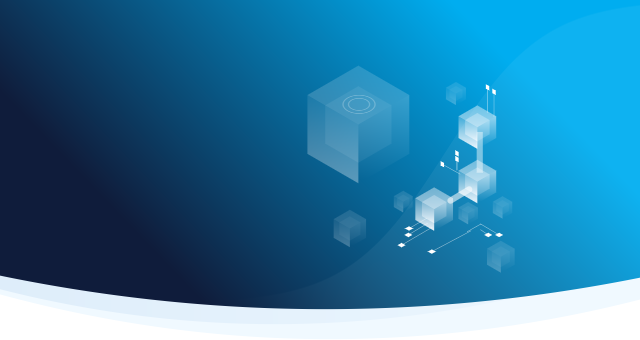
This background is drawn by a Shadertoy shader. Its source:

```glsl
// Diagonal blue banner with translucent linked cubes, circuit lines and a curved white base.

// Edge coverage of a signed distance, in units where the canvas height is 100
float cover(float d) {
    return clamp(0.5 - d * iResolution.y / 100.0, 0.0, 1.0);
}

float hexagon(vec2 q, float radius) {
    q = abs(q);
    return max(q.x, 0.5 * q.x + 0.866 * q.y) - 0.866 * radius;
}

float segment(vec2 p, vec2 a, vec2 b) {
    vec2 ab = b - a;
    return length(p - a - ab * clamp(dot(p - a, ab) / dot(ab, ab), 0.0, 1.0));
}

// Height of a shallow upward-opening arc
float arc(float x, float middle, float base, float bend) {
    return base + bend * (x - middle) * (x - middle);
}

// Opacity of an isometric glass cube with a smaller cube inside
float glassCube(vec2 q, float radius) {
    float drop = clamp(0.4 - 0.65 * q.y / radius, 0.0, 1.0);
    float leftFace = 0.08 + 0.32 * drop;
    float rightFace = 0.27 * (1.0 - drop);
    float sides = mix(leftFace, rightFace, cover(-q.x));
    float shade = mix(sides, 0.25 - 0.07 * q.y / radius, cover(0.577 * abs(q.x) - q.y));
    float core = cover(hexagon(q, radius * 0.65));
    return cover(hexagon(q, radius)) * (shade + 0.07 * core);
}

void mainImage(out vec4 fragColor, in vec2 fragCoord) {
    vec2 p = 100.0 * fragCoord / iResolution.y;
    const vec3 white = vec3(1.0);

    // Navy to cyan sky
    float blend = clamp((0.72 * p.x + 0.69 * (p.y - 100.0) + 18.4) / 114.0, 0.0, 1.0);
    vec3 color = mix(vec3(0.06, 0.11, 0.23), vec3(0.0, 0.68, 0.94), blend);

    // Pale sweep on the right
    float sweep = 55.4 + 44.7 * tanh((p.x - 131.1) / 28.9);
    color = mix(color, white, 0.055 * cover((p.y - sweep) / 1.5) * smoothstep(65.0, 115.0, p.x));

    // Circuit lines from start (xy) to node (zw); the last is a plain bend
    vec4 wires[12] = vec4[](
        vec4(143.4, 67.0, 143.4, 74.3), vec4(145.3, 65.7, 145.3, 73.0),
        vec4(134.4, 50.0, 134.4, 54.9), vec4(134.4, 50.0, 134.4, 53.2),
        vec4(135.3, 48.8, 130.1, 51.7), vec4(125.5, 35.8, 120.3, 32.8),
        vec4(125.7, 34.3, 120.1, 30.9), vec4(127.0, 33.1, 118.1, 27.9),
        vec4(138.5, 32.1, 127.0, 26.0), vec4(141.4, 32.4, 143.6, 30.9),
        vec4(141.4, 34.1, 146.8, 30.9), vec4(137.5, 31.9, 141.4, 34.1));
    for (int i = 0; i < 12; i++) {
        vec4 wire = wires[i];
        color = mix(color, white, 0.5 * cover(segment(p, wire.xy, wire.zw) - 0.08));
        vec2 n = p - wire.zw;
        float upright = max(abs(n.x) - 0.5, abs(n.y + 0.5 * n.x) - 0.65);
        float flatNode = (abs(n.x) * 0.55 + abs(n.y) - 0.65) * 0.88;
        float node = i < 5 ? upright : flatNode;
        if (i < 11) color = mix(color, white, cover(node));
    }

    // Cubes as centre and radius: one large, six faint, three bright
    vec3 cubes[10] = vec3[](
        vec3(105.4, 63.4, 17.3), vec3(134.1, 72.5, 3.4), vec3(102.9, 32.8, 5.5),
        vec3(118.6, 40.7, 3.2), vec3(147.8, 39.0, 3.3), vec3(137.7, 37.3, 3.3),
        vec3(147.3, 24.5, 4.7), vec3(140.4, 62.6, 6.4), vec3(140.4, 46.6, 6.4),
        vec3(127.7, 38.5, 6.4));
    for (int i = 0; i < 10; i++) {
        float strength = i == 0 ? 0.85 : (i < 7 ? 0.6 : 2.3);
        float alpha = glassCube(p - cubes[i].xy, cubes[i].z) * strength;
        color = mix(color, vec3(0.96, 0.98, 1.0), min(alpha, 0.96));
    }

    // Rings lying on the large cube
    vec2 ringPoint = (p - vec2(105.6, 69.3)) * vec2(1.0, 1.75);
    float rings = min(abs(length(ringPoint) - 4.7), abs(length(ringPoint) - 3.1));
    color = mix(color, white, 0.22 * cover(rings - 0.2));

    // Bars joining the bright cubes
    float upperBar = max(abs(p.x - 141.1) - 0.9, abs(p.y - 55.2) - 6.0);
    float lowerBar = segment(p, vec2(132.5, 41.0), vec2(138.0, 44.3)) - 0.9;
    color = mix(color, white, 0.45 * cover(upperBar));
    color = mix(color, white, 0.55 * cover(lowerBar));

    // Layered base: pale blue, paler blue, white
    float edge = arc(p.x, 95.6, 9.07, 0.00108);
    float middleEdge = arc(p.x, 80.9, 4.66, 0.00157);
    float lowEdge = arc(p.x, 97.0, 0.25, 0.0014);
    vec3 paleBlue = mix(vec3(0.87, 0.93, 0.98), vec3(0.93, 0.97, 1.0), p.x / 188.0);
    vec3 base = mix(paleBlue, vec3(0.94, 0.975, 1.0), cover(p.y - middleEdge));
    base = mix(base, white, cover(p.y - lowEdge));
    color = mix(color, base, cover(p.y - edge));

    fragColor = vec4(color, 1.0);
}
```
